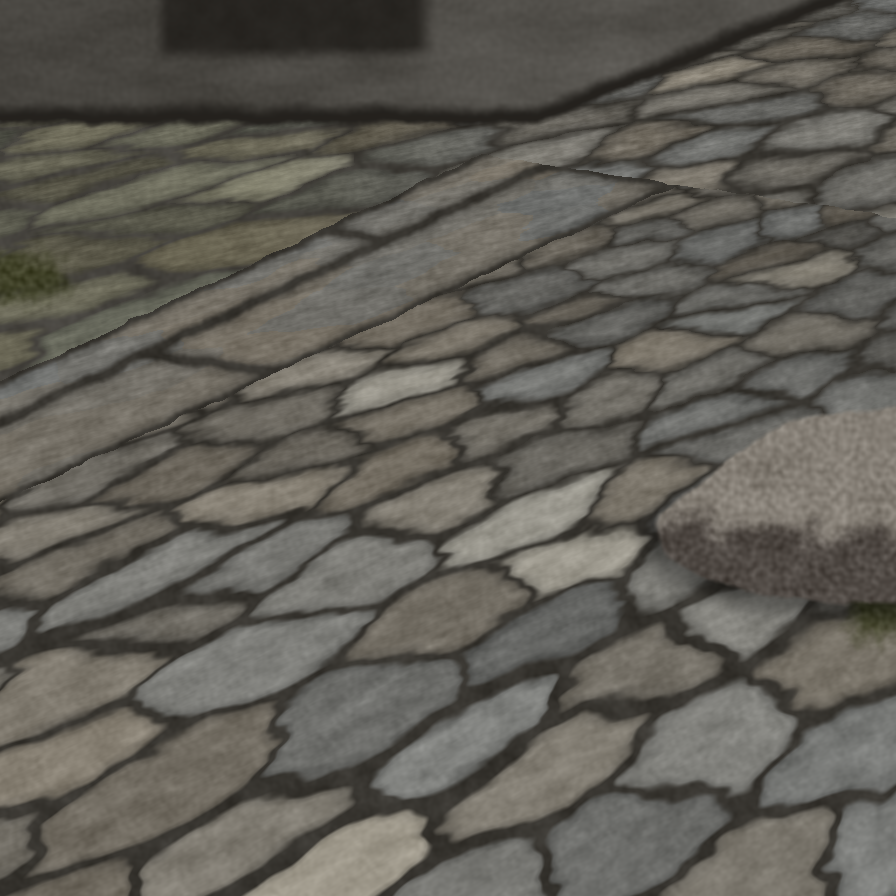
A Shadertoy shader for this texture:

```glsl
// Weathered cobblestone paving in perspective, with a slab curb, a raised walk and a boulder.
const float HORIZON = 1.4;                  // height where the ground vanishes
const vec2  STONE_SIZE = vec2(0.16, 0.06);  // cobble length and depth on the ground
const float STONE_SLANT = 0.33;             // ground slope of the cobble rows
const float FAR_SCALE = 1.7;                // enlargement of the slabs beyond the curb
const float JITTER = 0.72;
const float SOFTNESS = 0.0035;
const float CURB_WIDTH = 0.09;
const float CURB_SLAB = 0.278;
const float CURB_END = 0.908;
const vec3 DIRT = vec3(0.215, 0.205, 0.185);
const vec3 STONE_DARK = vec3(0.39, 0.38, 0.355);
const vec3 STONE_LIGHT = vec3(0.525, 0.515, 0.485);
const vec3 STONE_PALE = vec3(0.62, 0.61, 0.57);
const vec3 WALK = vec3(0.275, 0.265, 0.245);
const vec3 SHADOW = vec3(0.14, 0.13, 0.115);
const vec3 MOSS = vec3(0.23, 0.24, 0.13);
const vec3 BOULDER_TOP = vec3(0.52, 0.495, 0.46);
const vec3 BOULDER_FRONT = vec3(0.31, 0.285, 0.265);
const vec2 BOULDER[6] = vec2[6](vec2(0.728, 0.42), vec2(0.745, 0.375), vec2(0.83, 0.335),
                                vec2(1.1, 0.32), vec2(1.1, 0.56), vec2(0.87, 0.53));

vec2 hash2(vec2 p) {
    vec3 h = fract(p.xyx * vec3(0.1031, 0.1030, 0.0973));
    h += dot(h, h.yzx + 33.33);
    return fract((h.xx + h.yz) * h.zy);
}

float gradientNoise(vec2 p) {
    vec2 i = floor(p), f = p - i;
    vec2 u = f * f * f * (f * (f * 6.0 - 15.0) + 10.0);
    float corner[4];
    for (int k = 0; k < 4; k++) {
        vec2 o = vec2(k & 1, k >> 1);
        corner[k] = dot(hash2(i + o + 100.0) * 2.0 - 1.0, f - o);
    }
    return mix(mix(corner[0], corner[1], u.x), mix(corner[2], corner[3], u.x), u.y);
}

float fbm(vec2 p) {
    float sum = 0.0, amp = 1.0;
    for (int i = 0; i < 4; i++) {
        sum += amp * gradientNoise(p);
        p = mat2(1.6, 1.2, -1.2, 1.6) * p + 7.3;
        amp *= 0.55;
    }
    return sum;
}

float smoothMin(float a, float b, float k) {
    float h = max(k - abs(a - b), 0.0) / k;
    return min(a, b) - 0.25 * h * h * k;
}

vec2 stoneCentre(vec2 cell) {
    return cell + 0.5 + JITTER * (hash2(cell + 50.0) - 0.5) + vec2(0.5 * mod(cell.y, 2.0), 0.0);
}

// Rounded distance to the stone border, then the cell of the stone
vec3 cobbles(vec2 p) {
    vec2 base = floor(p), id = base, nearest = vec2(8.0);
    for (int k = 0; k < 25; k++) {
        vec2 cell = base + vec2(k % 5 - 2, k / 5 - 2);
        vec2 r = stoneCentre(cell) - p;
        if (dot(r, r) < dot(nearest, nearest)) { nearest = r; id = cell; }
    }
    float border = 1.0;
    for (int k = 0; k < 25; k++) {
        vec2 cell = id + vec2(k % 5 - 2, k / 5 - 2);
        if (cell == id) continue;
        vec2 r = stoneCentre(cell) - p, n = normalize(r - nearest);
        float d = dot(0.5 * (r + nearest), n) / length(n * vec2(0.45, 1.0));
        border = smoothMin(border, d, 0.16);
    }
    return vec3(border, id);
}

float boulderDistance(vec2 p) {
    float d = -1.0;
    for (int i = 0; i < 6; i++) {
        vec2 a = BOULDER[i], e = BOULDER[(i + 1) % 6] - a;
        d = -smoothMin(-d, -dot(p - a, normalize(vec2(e.y, -e.x))), 0.02);
    }
    return d;
}

void mainImage(out vec4 fragColor, in vec2 fragCoord) {
    vec2 p = fragCoord / iResolution.xy;
    float depth = HORIZON - p.y;
    vec2 ground = vec2((p.x - 0.5) / depth, 1.0 / depth);
    ground.y -= STONE_SLANT * ground.x;
    float grain = gradientNoise(p * 130.0);
    float wobble = 0.006 * fbm(p * 22.0);

    // Curb rows and the far slabs behind them
    float across = (p.y + wobble - 0.439 - 0.47 * p.x) / CURB_WIDTH;
    float along = p.y + 0.15 * p.x + wobble;
    bool inCurb = across > 0.0 && across < 1.5 && along < CURB_END;
    bool isFar = across > 1.5 || along > CURB_END;

    // Cobbles
    float scale = isFar ? FAR_SCALE : 1.0;
    vec2 size = STONE_SIZE * scale;
    vec2 c = ground / size;
    vec2 warp = vec2(gradientNoise(c * 2.3), gradientNoise(c * 2.3 + 31.0));
    warp += 0.35 * vec2(gradientNoise(c * 7.0), gradientNoise(c * 7.0 + 17.0));
    vec3 stone = cobbles(c + 0.2 * warp);
    vec2 id = stone.yz + (isFar ? 40.0 : 0.0);
    vec2 rnd = hash2(id + 9.0);
    float edge = (stone.x - mix(0.045, 0.13, rnd.y * rnd.y)) * size.y * depth * depth;

    if (inCurb) {
        float row = step(1.0, across);
        float v = row > 0.5 ? (across - 1.0) * 0.5 : across;
        float width = row > 0.5 ? 0.5 : 1.0;
        float side = min(across - row, row + width - across) * CURB_WIDTH * 0.9;
        float s = (along - 0.63) / CURB_SLAB + 0.4 * row;
        float joint = abs(fract(s + 0.5) - 0.5) * CURB_SLAB;
        edge = smoothMin(side, joint, 0.01) - 0.005;
        rnd = vec2(0.3 + 0.2 * hash2(vec2(floor(s), row)).x + 0.1 * v, 0.5);
    }

    // Stone faces and dirt
    float veins = fbm(ground * vec2(22.0, 65.0));
    float mottle = fbm(p * 24.0 + 5.0);
    vec3 face = mix(STONE_DARK, STONE_LIGHT, rnd.x);
    face = mix(face, STONE_PALE, 0.75 * smoothstep(0.9, 0.96, rnd.x));
    face *= 1.0 + (hash2(id + 3.0).y - 0.5) * vec3(0.07, 0.0, -0.09);
    face += 0.08 * veins + 0.05 * mottle + 0.045 * grain;
    face *= mix(0.84, 1.02, smoothstep(0.0, 0.012, edge));
    float mossy = isFar ? smoothstep(0.65, 0.2, p.x) : 0.0;
    face *= 1.0 - mossy * vec3(0.13, 0.12, 0.2);
    face *= 1.0 - 0.13 * smoothstep(0.6, 0.85, p.x) * smoothstep(0.52, 0.62, p.y) * smoothstep(0.83, 0.74, p.y);
    vec3 dirt = DIRT + 0.07 * mottle + 0.03 * grain + 0.05 * mossy;
    vec3 color = mix(dirt, face, smoothstep(-SOFTNESS, SOFTNESS, edge));

    // Moss tufts
    float tuft = min(length((p - vec2(0.02, 0.69)) * vec2(0.6, 1.0)), length((p - vec2(0.98, 0.315)) * vec2(0.7, 1.0)));
    color = mix(color, MOSS + 0.14 * grain, 0.8 * smoothstep(0.045, 0.01, tuft + 0.025 * mottle));

    // Raised walk with its shadowed rim and a dark post foot
    float rim = p.y - 0.862 - 0.4 * max(p.x - 0.6, 0.0) + wobble;
    vec3 walk = WALK + 0.06 * fbm(p * vec2(7.0, 20.0)) + 0.025 * grain;
    walk += 0.06 * smoothstep(0.2, 0.65, p.x);
    float foot = smoothstep(0.17, 0.19, p.x) * smoothstep(0.49, 0.46, p.x) * smoothstep(0.93, 0.95, p.y + wobble);
    walk = mix(walk, SHADOW + 0.03 * mottle, 0.9 * foot);
    walk = mix(SHADOW, walk, smoothstep(0.008, 0.026, rim));
    color = mix(color, walk, smoothstep(-0.005, 0.005, rim));

    // Boulder and its contact shadow
    float rock = boulderDistance(p) + wobble;
    color *= mix(0.65, 1.0, smoothstep(0.0, 0.035, rock + 0.3 * max(p.y - 0.4, 0.0)));
    float top = smoothstep(-0.015, 0.02, p.y - 0.415 + 0.06 * (p.x - 0.73) + 0.025 * mottle);
    vec3 rockColor = mix(BOULDER_FRONT, BOULDER_TOP, top) + 0.06 * mottle + 0.12 * grain;
    color = mix(color, rockColor, smoothstep(SOFTNESS, -SOFTNESS, rock));

    fragColor = vec4(clamp(color, 0.0, 1.0), 1.0);
}
```
